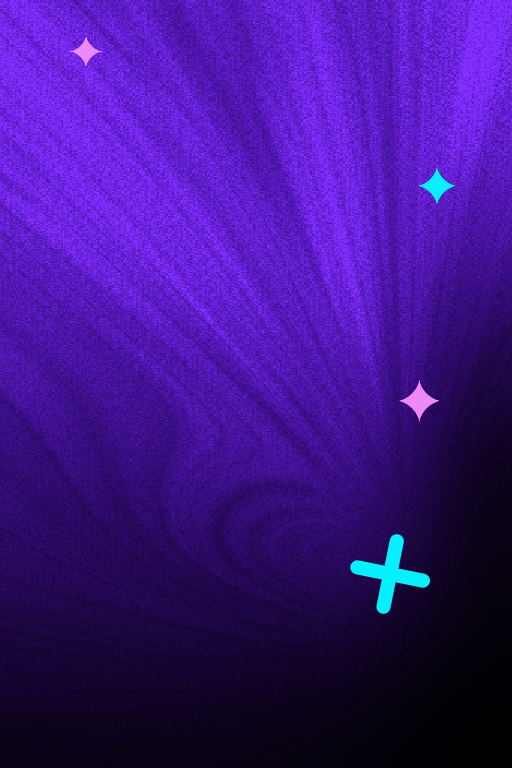
Reproduce this background procedurally as a Shadertoy shader.

```glsl
// Violet silk: fine streaks fan out from a focus, curl beneath it and fade to black.
// A bent polar angle feeds stretched noise; film grain and a smooth tone add depth.
// Three concave sparkles and a tilted rounded cross lie on top.

const vec3 CYAN = vec3(0.02, 0.94, 0.99);
const vec3 PINK = vec3(0.93, 0.54, 0.97);
const vec2 FOCUS = vec2(0.534, 0.271);

float hash(vec2 p) {
    return fract(sin(dot(p, vec2(127.1, 311.7))) * 43758.5453);
}

float noise(vec2 p) {
    vec2 i = floor(p), f = fract(p);
    f = f * f * (3.0 - 2.0 * f);
    return mix(mix(hash(i), hash(i + vec2(1, 0)), f.x),
               mix(hash(i + vec2(0, 1)), hash(i + vec2(1, 1)), f.x), f.y);
}

// Soft bump of the given width around a centre
float bump(float x, float centre, float width) {
    float d = (x - centre) / width;
    return exp(-d * d);
}

// Angle around the focus, bent so that equal values trace the flow lines
float flowLine(vec2 d) {
    const float CUT = -0.7, AXIS = 1.62;
    float r = length(d);
    float phi = mod(atan(d.y, d.x) - CUT, 6.28319) + CUT;
    float spread = 0.3 * r * r * (1.0 - smoothstep(2.0, 2.6, phi));
    float curl = 0.22 / (r + 0.03) * smoothstep(2.3, 3.2, phi);
    return AXIS + (phi - AXIS) * (1.0 - spread) - curl;
}

// Layered streaks, long along the flow and narrow across it
float streaks(float s, float r) {
    float sum = 0.0, amp = 0.5, freq = 11.0;
    for (int i = 0; i < 4; i++) {
        sum += amp * (noise(vec2(s * freq, r * 3.0 + float(i) * 7.3)) - 0.5);
        amp *= 0.72;
        freq *= 2.1;
    }
    float crease = abs(noise(vec2(s * 32.0, r * 2.0 + 40.0)) - 0.5);
    return sum - 0.22 * (1.0 - smoothstep(0.0, 0.14, crease));
}

// Broad light and dark folds across the fan
float folds(float s) {
    return 0.13 * bump(s, 2.16, 0.13) - 0.20 * bump(s, 2.48, 0.13)
         - 0.09 * bump(s, 1.90, 0.06) + 0.07 * bump(s, 1.76, 0.06)
         - 0.10 * bump(s, 1.62, 0.05) + 0.08 * bump(s, 1.47, 0.05);
}

// Overall light: bright above, black below and toward the lower right
float baseTone(vec2 p) {
    float tone = 0.06 + 0.76 * smoothstep(-0.08, 0.72, p.y);
    float edge = smoothstep(0.42, 0.66, p.x) * (1.0 - smoothstep(0.3, 0.95, p.y));
    float corner = smoothstep(0.2, 0.6, p.x) * (1.0 - smoothstep(0.0, 0.3, p.y));
    return tone * (1.0 - 0.82 * edge) * (1.0 - 0.65 * corner);
}

vec3 violet(float tone) {
    float t2 = tone * tone;
    return tone * vec3(0.41 + 0.10 * t2, 0.075 + 0.11 * t2, 1.0);
}

// Signed measure of a four-pointed star with concave sides
float sparkle(vec2 p, float radius) {
    const float POWER = 0.64;
    vec2 q = pow(abs(p) + 1e-5, vec2(POWER));
    return 0.5 * (pow(q.x + q.y, 1.0 / POWER) - radius);
}

// Cross made of two round-ended bars
float roundCross(vec2 p, float angle, float arm, float thick) {
    float c = cos(angle), s = sin(angle);
    p = abs(mat2(c, s, -s, c) * p);
    p = vec2(max(p.x, p.y), min(p.x, p.y));
    return length(vec2(max(p.x - arm, 0.0), p.y)) - thick;
}

vec3 paint(vec3 base, vec3 ink, float dist, float pixel) {
    return mix(base, ink, clamp(0.5 - dist / pixel, 0.0, 1.0));
}

void mainImage(out vec4 fragColor, in vec2 fragCoord) {
    float pixel = 1.0 / iResolution.y;
    vec2 p = fragCoord * pixel;

    // Flowing silk
    vec2 d = p - FOCUS;
    float r = length(d);
    float s = flowLine(d);
    float relief = 0.42 * streaks(s, r) + folds(s) * smoothstep(0.1, 0.5, r);
    float tone = baseTone(p) * (1.03 + relief * smoothstep(0.02, 0.22, r));

    // Film grain
    vec2 cell = floor(p * 512.0);
    float grain = hash(cell) + hash(cell + 91.7) - 1.0;
    tone *= 1.0 + 0.22 * grain;
    vec3 color = violet(clamp(tone, 0.0, 1.0));

    // Sparkles and cross
    color = paint(color, PINK, sparkle(p - vec2(0.112, 0.933), 0.0215), pixel);
    color = paint(color, CYAN, sparkle(p - vec2(0.569, 0.758), 0.0260), pixel);
    color = paint(color, PINK, sparkle(p - vec2(0.546, 0.478), 0.0285), pixel);
    color = paint(color, CYAN, roundCross(p - vec2(0.508, 0.2526), 0.2, 0.0435, 0.0092), pixel);

    fragColor = vec4(color, 1.0);
}
```
